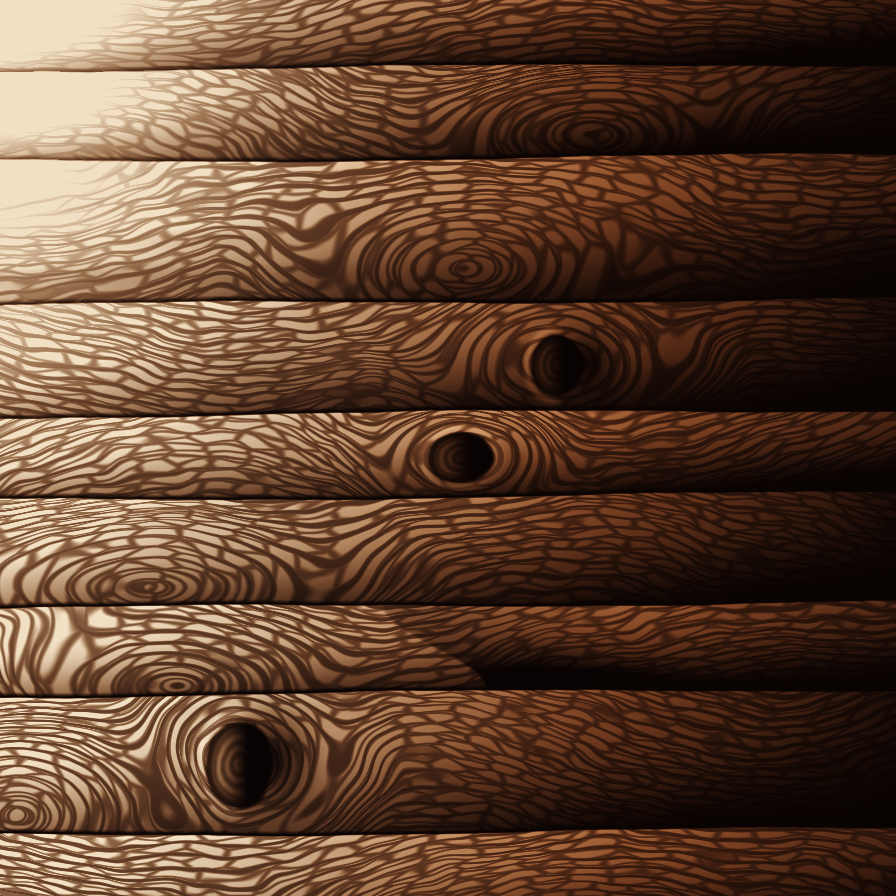
Reproduce this texture procedurally as a WebGL 2 fragment shader.

```glsl
#version 300 es
precision highp float;
// Nine weathered planks lit from the upper left, with carved grain and three knots.
// A height field bent by layered sines and elliptical swirls gives the grain lines;
// stretched cellular noise breaks them up, and one tone value indexes a wood ramp.
uniform vec2 u_resolution;
out vec4 fragColor;

const int PLANKS = 9;
const int SWIRLS = 8;
const float EDGE[10] = float[10](-0.06, 0.072, 0.228, 0.3255, 0.4466, 0.54, 0.664, 0.824, 0.926, 1.03);
// Each swirl: centre xy, reach xy. The first three surround knots.
const vec4 SWIRL[8] = vec4[8](
    vec4(0.625, 0.594, 0.20, 0.13), vec4(0.518, 0.490, 0.14, 0.085),
    vec4(0.267, 0.147, 0.17, 0.15), vec4(0.200, 0.235, 0.25, 0.12),
    vec4(0.020, 0.090, 0.22, 0.15), vec4(0.520, 0.700, 0.26, 0.14),
    vec4(0.170, 0.345, 0.32, 0.12), vec4(0.660, 0.850, 0.22, 0.10));
const vec3 WOOD[6] = vec3[6](
    vec3(0.03, 0.012, 0.01), vec3(0.24, 0.14, 0.09), vec3(0.43, 0.27, 0.17),
    vec3(0.63, 0.47, 0.33), vec3(0.79, 0.67, 0.54), vec3(0.95, 0.88, 0.77));

vec2 hash2(vec2 p) {
    return fract(sin(vec2(dot(p, vec2(127.1, 311.7)), dot(p, vec2(269.5, 183.3)))) * 4375.85);
}

// Layered sines, roughly -1 to 1
float waves(vec2 p) {
    float sum = 0.0, amp = 0.5;
    for (int i = 0; i < 4; i++) {
        sum += amp * sin(p.x + 1.3 * sin(p.y));
        p = mat2(1.6, 1.2, -1.2, 1.6) * p + 3.1;
        amp *= 0.5;
    }
    return sum;
}

// Cellular noise: gap between the nearest two points, zero on cell borders
float cellGap(vec2 p) {
    vec2 cell = floor(p), f = p - cell;
    float nearest = 9.0, second = 9.0;
    for (int y = -1; y <= 1; y++)
    for (int x = -1; x <= 1; x++) {
        vec2 o = vec2(x, y);
        float d = length(o + hash2(cell + o) - f);
        second = min(second, max(nearest, d));
        nearest = min(nearest, d);
    }
    return second - nearest;
}

float edgeHeight(int i, float x) {
    float id = float(i);
    return EDGE[i] + 0.008 * (x - 0.5) + 0.0025 * sin(x * 7.0 + id * 2.1) + 0.0008 * waves(vec2(x * 30.0, id));
}

// Height whose contours are the grain lines of one plank
float grainField(vec2 p, int plank, float low, float wander) {
    float h = p.y - low + 0.02 * wander + 0.045 * sin(p.x * 6.5 + float(plank) * 2.4);
    for (int i = 0; i < SWIRLS; i++) {
        vec4 s = SWIRL[i];
        float inPlank = step(EDGE[plank], s.y) * step(s.y, EDGE[plank + 1]);
        float d = length((p - s.xy) / s.zw);
        h = mix(h, d * s.w + 0.006 * wander, inPlank * (1.0 - smoothstep(0.45, 1.1, d)));
    }
    return h;
}

// Hollow knot with a raised rim, a lit left wall and a shadow thrown to the right
float knot(float tone, vec2 p, vec2 centre, vec2 radius, float shadow, float bulge) {
    vec2 q = (p - centre) / radius;
    float d = length(q) + 0.05 * waves(p * 60.0);
    vec2 away = (q - vec2(1.0, 0.1)) / vec2(1.1, 1.0);
    float rim = (d - 1.22) * 7.0;
    tone *= 1.0 - shadow * exp(-dot(away, away));
    tone += 0.16 * (1.0 - shadow * smoothstep(-0.3, 0.3, q.x)) * exp(-rim * rim);
    float wall = bulge * (1.0 - smoothstep(-0.7, 0.35, q.x)) * (0.75 + 0.25 * sin(d * 22.0));
    float outline = smoothstep(0.03, 0.16, abs(d - 0.95));
    return mix(tone, wall, 1.0 - smoothstep(0.92, 1.05, d)) * mix(0.25, 1.0, outline);
}

vec3 woodRamp(float tone) {
    vec3 c = WOOD[0];
    for (int i = 1; i < 6; i++) c = mix(c, WOOD[i], clamp(tone * 5.0 - float(i - 1), 0.0, 1.0));
    return c;
}

void main() {
    vec2 p = gl_FragCoord.xy / u_resolution;
    int plank = 0;
    for (int i = 1; i < PLANKS; i++) if (p.y > edgeHeight(i, p.x)) plank = i;
    float id = float(plank), low = edgeHeight(plank, p.x), high = edgeHeight(plank + 1, p.x);
    float v = (p.y - low) / (high - low);
    // Light falls off to the right and rolls over each rounded plank
    vec2 g = vec2(p.x / 0.27, (1.0 - p.y) / 0.38);
    float glow = exp(-dot(g, g));
    float light = 0.98 - 0.77 * p.x - 0.15 * mod(id, 2.0) * p.x;
    float roundness = smoothstep(mix(-0.8, 0.1, p.x), mix(0.7, 1.0, p.x), v);
    float tone = light * roundness + 0.3 * glow + 0.12 * (1.0 - p.x) * smoothstep(0.86, 1.0, v);
    if (plank == 6) tone += 0.09 * glow * sin(v * 25.0);
    if (plank == 2) {
        float split = p.x - mix(0.54, 0.423, smoothstep(0.0, 1.0, v));
        tone -= 0.25 * smoothstep(0.0, 0.008, split) * (1.0 - smoothstep(0.0, 0.3, split));
    }
    // Carved grain, softened in the bright corner
    float wander = waves(p * vec2(9.0, 14.0) + id * 5.0);
    float h = grainField(p, plank, low, wander);
    float line = smoothstep(0.1, 1.0, sin(h * 520.0 + 2.0 * wander) + 0.4 * wander);
    float crack = 1.0 - smoothstep(0.04, 0.34, cellGap(vec2((p.x - 0.4 * p.y) * 24.0, h * 95.0) + id * 17.0));
    float carve = max(0.75 * line, 0.6 * crack) * (1.0 - 0.88 * glow);
    tone = tone * (1.12 - carve) + 0.05 * wander * light;
    if (plank == 5) tone = knot(tone, p, vec2(0.622, 0.592), vec2(0.028, 0.033), 0.95, 0.16);
    if (plank == 4) tone = knot(tone, p, vec2(0.515, 0.489), vec2(0.036, 0.027), 0.1, 0.25);
    if (plank == 1) tone = knot(tone, p, vec2(0.267, 0.147), vec2(0.036, 0.048), 0.93, 0.55);
    // Dark seams, and warmer wood away from the glow
    float seam = smoothstep(0.0, 0.006, p.y - low) * smoothstep(0.0, 0.002, high - p.y);
    tone *= mix(1.0, seam, 1.0 - 0.7 * glow);
    vec3 warmth = mix(vec3(1.0), vec3(1.12, 0.93, 0.76), smoothstep(0.25, 0.75, p.x));
    fragColor = vec4(woodRamp(clamp(tone, 0.0, 1.0)) * warmth, 1.0);
}
```
